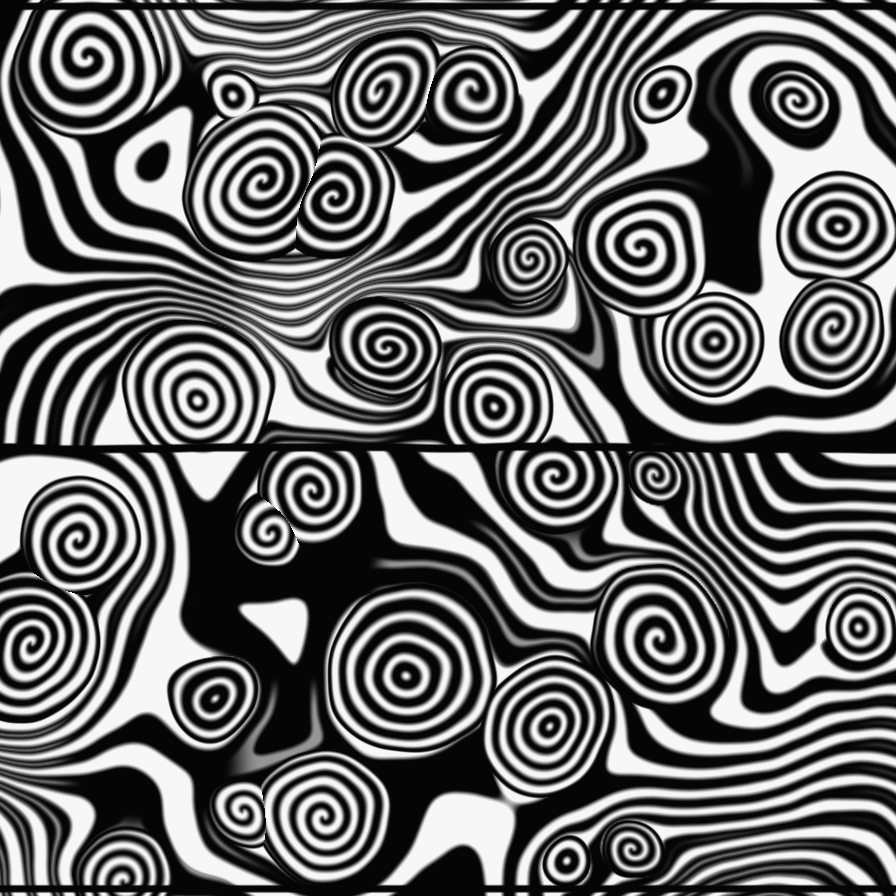
Give the GLSL for this pattern, as a Shadertoy shader.

```glsl
// Black and white ink swirls: ringed and spiral discs in streams that bend around them, in two panels.
#define COLUMNS 6        // disc cells across a panel
#define ROWS 3           // disc cells up a panel
#define STREAM_GAP 0.034 // spacing of the stream lines
#define RING_GAP 0.025   // spacing of the rings inside discs
#define SOFTNESS 0.0034  // half width of an ink edge
#define WHITE_SHARE 0.45 // white part of each stripe
#define WRAP 0.6         // how strongly streams echo the disc outlines
#define RADIUS_MIN 0.024
#define RADIUS_MAX 0.094
#define SEED 17.0

const float TAU = 6.2831853;
const vec3 INK = vec3(0.02);
const vec3 PAPER = vec3(0.97);

vec3 hash3(vec2 p) {
    vec3 q = fract(p.xyx * vec3(0.1031, 0.1030, 0.0973));
    q += dot(q, q.yxz + 33.33);
    return fract((q.xxy + q.yzz) * q.zyx);
}

float noise(vec2 p) {
    vec2 i = floor(p), f = fract(p);
    vec2 u = f * f * f * (f * (f * 6.0 - 15.0) + 10.0);
    float low = mix(hash3(i).x, hash3(i + vec2(1, 0)).x, u.x);
    float high = mix(hash3(i + vec2(0, 1)).x, hash3(i + vec2(1, 1)).x, u.x);
    return mix(low, high, u.y);
}

vec2 noise2(vec2 p) {
    return vec2(noise(p), noise(p + 57.3)) - 0.5;
}

// White bands centred on whole phases; density is the phase change per canvas unit.
float stripe(float phase, float density, float share) {
    float wave = abs(fract(phase + 0.5) - 0.5) * 2.0;
    float inside = (share - wave) * 0.5 / max(density, 4.0);
    return smoothstep(-SOFTNESS, SOFTNESS, inside);
}

// Rings or a one-armed spiral, closed by a dark outline.
float discInk(vec2 offset, float radius, vec3 rnd, float share) {
    float d = max(length(offset), 1e-4);
    float turns = floor(radius / RING_GAP + 0.5 + 0.8 * rnd.x) + 0.5;
    float twist = floor(rnd.y * 3.0) - 1.0;
    float phase = d / radius * turns + twist * atan(offset.y, offset.x) / TAU;
    float density = length(vec2(turns / radius, twist / (TAU * d)));
    float outline = smoothstep(0.002, 0.007, radius - d);
    return stripe(phase, density, share) * outline;
}

// Dark horizontal rule at the given height.
float rule(float y, float height, float halfWidth) {
    return smoothstep(halfWidth - 0.0015, halfWidth + 0.0015, abs(y - height));
}

void mainImage(out vec4 fragColor, in vec2 fragCoord) {
    vec2 uv = fragCoord / iResolution.xy;
    float panel = step(0.5, uv.y);
    vec2 seed = vec2(SEED + 31.0 * panel, SEED * 2.0);

    // Hand-drawn wobble
    vec2 p = uv - vec2(0.0, 0.5 * panel);
    p += 0.03 * noise2(uv * 7.0 + seed) + 0.005 * noise2(uv * 26.0 + seed);

    // Scattered discs push the streams aside
    vec2 cell = vec2(1.0 / float(COLUMNS), 0.5 / float(ROWS));
    vec2 pushed = p, nearOffset = vec2(1.0);
    vec3 nearRnd = vec3(0.0);
    float nearGap = 1.0, nearRadius = 1.0, wrapSum = 0.0;
    for (int j = 0; j < ROWS; j++) {
        for (int i = 0; i < COLUMNS; i++) {
            vec2 id = vec2(i, j);
            vec3 place = hash3(id + seed);
            vec3 rnd = hash3(id + seed + 91.7);
            if (rnd.z < 0.08) continue;
            vec2 offset = p - (id + 0.5 + 0.75 * (place.xy - 0.5)) * cell;
            float radius = mix(RADIUS_MIN, RADIUS_MAX, place.z);
            float d = length(offset), gap = d - radius;
            pushed -= offset * min(radius * radius / max(d * d, 1e-6), 1.0);
            wrapSum += exp(-gap / 0.02);
            if (gap < nearGap) {
                nearGap = gap;
                nearOffset = offset;
                nearRadius = radius;
                nearRnd = rnd;
            }
        }
    }

    // Streams follow the level lines of a bent slope
    float slope = 0.55 * pushed.y + 0.5 * noise(pushed * 2.5 + seed);
    float phase = (slope - WRAP * 0.02 * log(wrapSum + 1e-6)) / STREAM_GAP;
    float density = length(vec2(dFdx(phase), dFdy(phase)) * iResolution.xy);
    float share = WHITE_SHARE + 0.3 * (noise(uv * 9.0 + seed) - 0.5);
    float tone = stripe(phase, density, share);

    // Thin grey strands in the dark bands of some patches
    float patchy = smoothstep(0.45, 0.7, noise(uv * 6.0 + seed + 13.0));
    tone = max(tone, 0.6 * patchy * stripe(phase * 3.0 + 0.5, density * 3.0, 0.3));

    // Discs over the streams
    float disc = discInk(nearOffset, nearRadius, nearRnd, share + 0.03);
    tone = mix(disc, tone, smoothstep(-0.0015, 0.0015, nearGap));

    // Panel borders
    float wobble = 0.004 * (noise(vec2(uv.x * 12.0, 3.0)) - 0.5);
    tone *= rule(uv.y + wobble, 0.5, 0.0045);
    tone *= rule(uv.y, 0.993, 0.004) * rule(uv.y, 0.008, 0.004);

    fragColor = vec4(mix(INK, PAPER, tone), 1.0);
}
```
